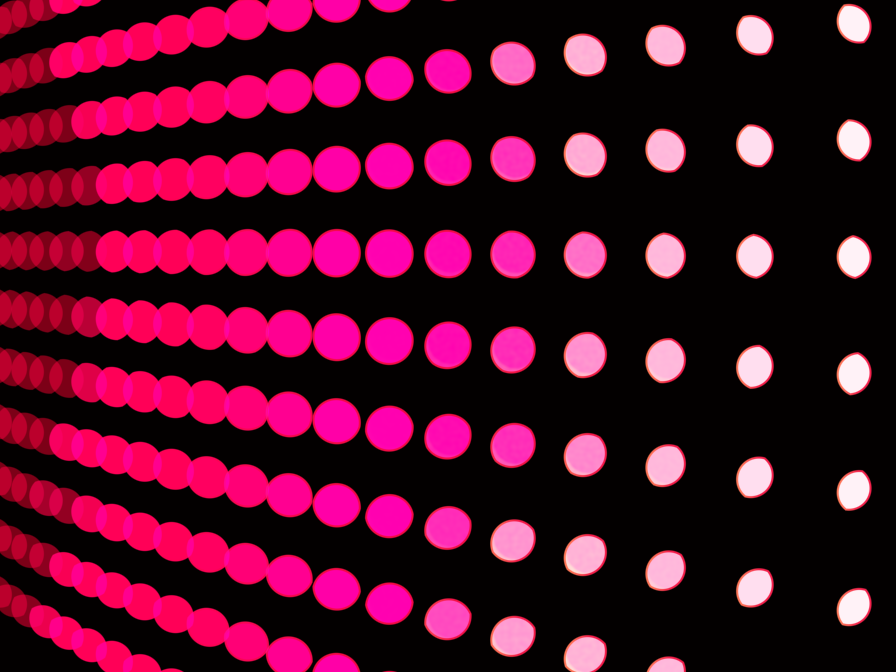
Give the GLSL for this pattern, as a Shadertoy shader.

```glsl
const int COLUMN_COUNT = 24;
const float FIRST_ROW = -4.0;
const float LAST_ROW = 6.0;
const vec2 LENS_CENTER = vec2(0.55, 0.58);

const vec3 BACKGROUND = vec3(0.01, 0.0, 0.0);
const vec3 DIM_RED = vec3(0.48, 0.0, 0.09);
const vec3 CRIMSON = vec3(1.0, 0.0, 0.34);
const vec3 MAGENTA = vec3(1.0, 0.0, 0.69);
const vec3 PALE_PINK = vec3(1.0, 0.65, 0.84);
const vec3 NEAR_WHITE = vec3(1.0, 0.95, 0.97);
const vec3 RIM_RED = vec3(0.95, 0.04, 0.22);
const vec3 RIM_ORANGE = vec3(1.0, 0.42, 0.28);

vec2 hashGradient(vec2 cell) {
    vec2 h = vec2(dot(cell, vec2(127.1, 311.7)), dot(cell, vec2(269.5, 183.3)));
    return 2.0 * fract(sin(h) * 43758.5) - 1.0;
}

float gradientNoise(vec2 p) {
    vec2 i = floor(p), f = fract(p);
    vec2 u = f * f * f * (f * (f * 6.0 - 15.0) + 10.0);
    float a = dot(hashGradient(i), f);
    float b = dot(hashGradient(i + vec2(1, 0)), f - vec2(1, 0));
    float c = dot(hashGradient(i + vec2(0, 1)), f - vec2(0, 1));
    float d = dot(hashGradient(i + vec2(1, 1)), f - vec2(1, 1));
    return mix(mix(a, b, u.x), mix(c, d, u.x), u.y);
}

// Columns crowd together geometrically toward the left
float columnX(float column) {
    return 1.476 * pow(0.9, column) - 0.205;
}

float rowSpacing(float column) {
    return 0.1736 / (1.0 + 0.0555 * column);
}

float discRadius(float x) {
    return mix(0.029, 0.0365, smoothstep(-0.05, 0.5, x))
         - 0.003 * smoothstep(0.6, 1.3, x);
}

// Overlap of two circles: a round disc squeezed along the shift
float catEyeDistance(vec2 p, vec2 shift, float radius) {
    return max(length(p - 0.5 * shift), length(p + 0.5 * shift)) - radius;
}

float paleness(float column, float row, float variation) {
    return 1.0 - smoothstep(2.2, 4.4, column - 0.32 * abs(row) + 1.4 * variation);
}

vec3 discColor(float column, float row, float pale, float variation) {
    float dimStart = 13.0 + 0.4 * abs(row) + 3.5 * variation;
    vec3 color = mix(CRIMSON, DIM_RED, smoothstep(dimStart, dimStart + 1.8, column));
    color = mix(MAGENTA, color, smoothstep(6.0, 11.0, column));
    color = mix(color, PALE_PINK, pale);
    return mix(NEAR_WHITE, color, smoothstep(0.2, 2.6, column));
}

// Adds faint mottling, a bright lower crescent and a coloured rim
vec3 shadeDisc(vec3 body, vec2 p, float dist, float radius, float column, float pale, vec2 seed) {
    float glow = (1.0 - smoothstep(4.0, 6.5, column)) * smoothstep(1.0, 3.0, column);
    float mottle = gradientNoise(p / radius * 4.0 + seed);
    float crescent = smoothstep(0.85, 1.0, length(p - radius * vec2(0.12, 0.16)) / radius);
    body.g += glow * (0.05 + 0.06 * mottle + 0.16 * crescent);

    float leftSide = smoothstep(0.3, -0.7, p.x / radius);
    vec3 rimColor = mix(RIM_RED, RIM_ORANGE, leftSide * pale);
    float rim = smoothstep(-0.0042, -0.0018, dist);
    float rimStrength = 0.9 * (1.0 - smoothstep(7.0, 12.0, column));
    return clamp(mix(body, rimColor, rim * rimStrength), 0.0, 1.0);
}

vec3 screenBlend(vec3 base, vec3 light) {
    return 1.0 - (1.0 - base) * (1.0 - light);
}

void mainImage(out vec4 fragColor, in vec2 fragCoord) {
    vec2 uv = fragCoord / iResolution.y;
    float edge = 0.6 / iResolution.y + 0.0004;
    vec3 color = BACKGROUND;

    for (int i = 0; i < COLUMN_COUNT; i++) {
        float column = float(i);
        float x = columnX(column);
        float spacing = rowSpacing(column);
        float middleY = 0.627 - 0.0075 * x;

        // Nearest disc in this column, rows counted downward
        float row = clamp(round((middleY - uv.y) / spacing), FIRST_ROW, LAST_ROW);
        vec2 center = vec2(x, middleY - row * spacing);
        vec2 p = uv - center;
        float radius = discRadius(x);
        float dist = catEyeDistance(p, 0.021 * (center - LENS_CENTER), radius);
        if (dist > edge) continue;

        // Each disc varies a little in brightness
        vec2 seed = vec2(column, row) * 0.63 + 0.37;
        float variation = gradientNoise(seed);
        float pale = paleness(column, row, variation);
        vec3 body = discColor(column, row, pale, variation);
        body = shadeDisc(body, p, dist, radius, column, pale, seed * 9.0);
        float coverage = 1.0 - smoothstep(-edge, edge, dist);
        color = screenBlend(color, body * coverage);
    }
    fragColor = vec4(color, 1.0);
}
```
